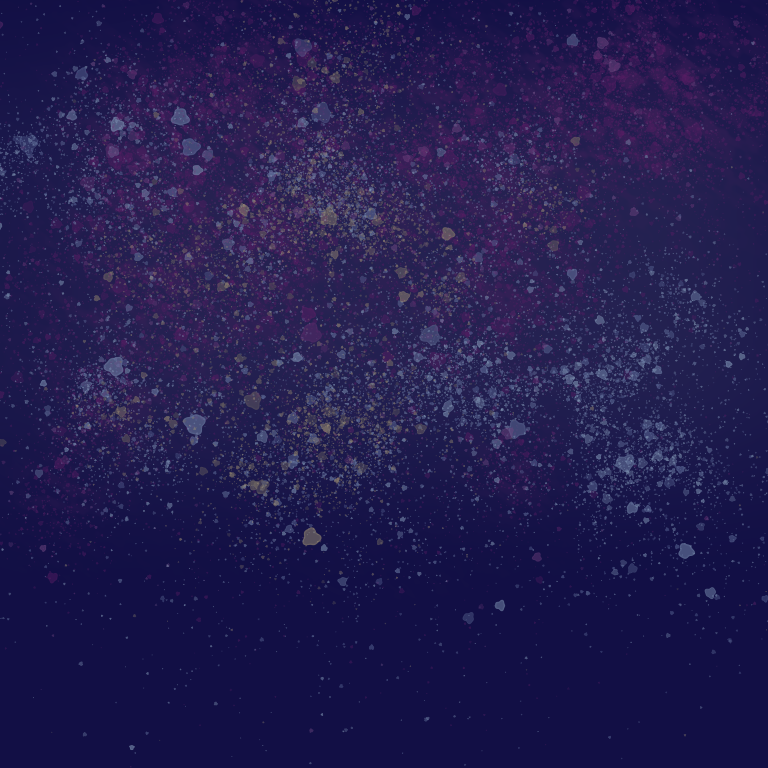
Write a Shadertoy shader that draws this background.

```glsl
// Paint splatter on a night-blue ground: magenta, pale blue and gold drops.
// Each paint has a density field made of soft blooms; jittered grids at
// several scales place irregular, translucent drops where it is dense.

const vec3 NAVY = vec3(0.070, 0.060, 0.270);
const vec3 DUSK = vec3(0.135, 0.128, 0.315);
const vec3 PLUM = vec3(0.290, 0.125, 0.365);
const vec3 MAGENTA = vec3(0.350, 0.110, 0.390);
const vec3 LILAC = vec3(0.480, 0.360, 0.560);
const vec3 SLATE = vec3(0.330, 0.380, 0.570);
const vec3 ICE = vec3(0.580, 0.680, 0.770);
const vec3 OLIVE = vec3(0.370, 0.350, 0.350);
const vec3 GOLD = vec3(0.720, 0.650, 0.490);

const int BLOOMS = 12;
const int LAYERS = 5;
const float COARSE_CELLS = 25.0;  // grid cells across, largest drops
const float LAYER_RATIO = 1.75;   // growth of the grid per layer
const float CLUMP_SCALE = 26.0;

// Blooms: centre x, centre y, radius, strength
const vec4 PINK_BLOOMS[BLOOMS] = vec4[](
    vec4(0.82, 0.88, 0.11, 0.75), vec4(0.62, 0.81, 0.12, 0.60),
    vec4(0.34, 0.73, 0.16, 0.50), vec4(0.20, 0.84, 0.10, 0.45),
    vec4(0.66, 0.62, 0.09, 0.45), vec4(0.08, 0.35, 0.06, 0.28),
    vec4(0.67, 0.39, 0.05, 0.40), vec4(0.94, 0.86, 0.14, 0.30),
    vec4(0.18, 0.61, 0.13, 0.40), vec4(0.34, 0.95, 0.10, 0.30),
    vec4(0.14, 0.46, 0.06, 0.35), vec4(0.48, 0.66, 0.30, 0.16));
const vec4 BLUE_BLOOMS[BLOOMS] = vec4[](
    vec4(0.01, 0.80, 0.05, 0.90), vec4(0.13, 0.80, 0.09, 0.50),
    vec4(0.83, 0.54, 0.09, 0.85), vec4(0.82, 0.42, 0.09, 0.55),
    vec4(0.61, 0.50, 0.07, 0.65), vec4(0.12, 0.52, 0.05, 0.60),
    vec4(0.17, 0.42, 0.07, 0.45), vec4(0.42, 0.77, 0.08, 0.60),
    vec4(0.67, 0.77, 0.06, 0.35), vec4(0.46, 0.43, 0.12, 0.35),
    vec4(0.45, 0.58, 0.32, 0.17), vec4(0.90, 0.33, 0.13, 0.13));
const vec4 GOLD_BLOOMS[BLOOMS] = vec4[](
    vec4(0.43, 0.75, 0.06, 0.85), vec4(0.44, 0.43, 0.06, 0.85),
    vec4(0.33, 0.40, 0.03, 0.70), vec4(0.52, 0.68, 0.06, 0.45),
    vec4(0.43, 0.99, 0.08, 0.35), vec4(0.21, 0.65, 0.06, 0.40),
    vec4(0.70, 0.73, 0.04, 0.50), vec4(0.16, 0.45, 0.05, 0.40),
    vec4(0.59, 0.63, 0.03, 0.40), vec4(0.34, 0.69, 0.06, 0.40),
    vec4(0.40, 0.48, 0.16, 0.20), vec4(0.42, 0.86, 0.15, 0.12));

float hash(vec2 p) {
    vec3 q = fract(vec3(p.xyx) * 0.1031);
    q += dot(q, q.yzx + 33.33);
    return fract((q.x + q.y) * q.z);
}

float noise(vec2 p) {
    vec2 i = floor(p), f = fract(p);
    f = f * f * (3.0 - 2.0 * f);
    return mix(mix(hash(i), hash(i + vec2(1, 0)), f.x),
               mix(hash(i + vec2(0, 1)), hash(i + 1.0), f.x), f.y);
}

mat2 rotation(float a) {
    return mat2(cos(a), sin(a), -sin(a), cos(a));
}

float density(vec2 p, vec4 blooms[BLOOMS]) {
    float sum = 0.0;
    for (int i = 0; i < BLOOMS; i++) {
        vec2 d = (p - blooms[i].xy) / blooms[i].z;
        sum += blooms[i].w * exp(-dot(d, d));
    }
    return sum;
}

// Lays every scale of drops of one paint over the colour beneath
vec3 splatter(vec3 col, vec2 uv, vec4 blooms[BLOOMS], vec3 dim, vec3 bright,
              float opacity, float seed) {
    for (int k = 0; k < LAYERS; k++) {
        float fine = float(k) / float(LAYERS - 1);
        float cells = COARSE_CELLS * pow(LAYER_RATIO, float(k));
        float blur = 0.7 * cells / iResolution.y;
        mat2 turn = rotation(seed + 1.3 * float(k));
        vec2 p = turn * uv * cells + 200.0;
        vec2 base = floor(p - 0.5);
        for (int n = 0; n < 4; n++) {
            vec2 id = base + vec2(n & 1, n >> 1);
            vec2 key = id + 57.0 * seed + 113.0 * float(k);
            vec2 centre = id + vec2(hash(key), hash(key + 31.7));
            float pick = hash(key + 71.3), tone = hash(key + 93.1);

            // Squashed, wobbly disc
            vec2 d = rotation(6.283 * tone) * (p - centre);
            d.y *= 1.0 + 0.45 * pick;
            float angle = atan(d.y, d.x + 0.0001);
            float wobble = 1.0 + 0.13 * sin(3.0 * angle + 20.0 * tone)
                               + 0.08 * sin(5.0 * angle + 40.0 * pick);
            float size = hash(key + 17.9);
            float radius = mix(0.10, 0.33, size * size) * wobble;
            float edge = length(d) - radius;
            if (edge > blur) continue;

            vec2 home = (centre - 200.0) / cells * turn;
            float clump = smoothstep(0.15, 0.85, noise(home * CLUMP_SCALE + seed));
            float chance = density(home, blooms) * mix(0.35, 1.7, clump);
            if (pick > chance * mix(0.38, 1.0, fine)) continue;

            float rim = 0.85 + 0.25 * smoothstep(-0.08, 0.0, edge);
            float alpha = opacity * rim * mix(0.55, 1.0, hash(key + 5.3));
            vec3 paint = mix(dim, bright, tone * mix(0.7, 1.0, fine));
            col = mix(col, paint, alpha * smoothstep(blur, -blur, edge));
        }
    }
    return col;
}

void mainImage(out vec4 fragColor, in vec2 fragCoord) {
    vec2 uv = fragCoord / iResolution.xy;

    // Ground: a lighter dusk band between navy top and bottom
    float band = smoothstep(0.24, 0.56, uv.y) * (1.0 - smoothstep(0.74, 1.04, uv.y));
    float sides = 1.0 - 0.45 * smoothstep(0.3, 0.55, abs(uv.x - 0.55));
    vec3 col = mix(NAVY, DUSK, band * sides);

    // Plum haze, broken into slanted streaks
    vec2 slant = rotation(0.6) * uv;
    float streaks = 0.6 * noise(slant * vec2(35.0, 80.0))
                  + 0.4 * noise(slant * vec2(90.0, 170.0));
    float haze = min(density(uv, PINK_BLOOMS), 1.0);
    col = mix(col, PLUM, haze * (0.12 + 0.55 * smoothstep(0.4, 0.75, streaks)));

    // Paints, from the back to the front
    col = splatter(col, uv, PINK_BLOOMS, MAGENTA, MAGENTA, 0.55, 1.0);
    col = splatter(col, uv, BLUE_BLOOMS, SLATE, ICE, 0.68, 2.0);
    col = splatter(col, uv, GOLD_BLOOMS, OLIVE, GOLD, 0.62, 3.0);
    vec4 sparse[BLOOMS] = PINK_BLOOMS;
    for (int i = 0; i < BLOOMS; i++) sparse[i].w *= 0.2;
    col = splatter(col, uv, sparse, MAGENTA, LILAC, 0.6, 4.0);

    fragColor = vec4(col, 1.0);
}
```
